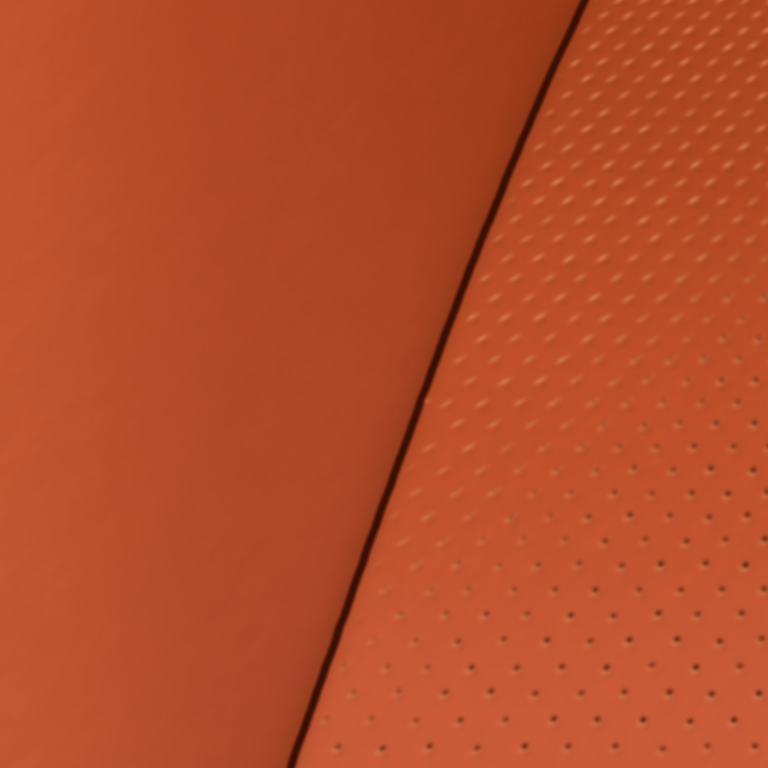
Give the GLSL for this texture, as a WebGL 1 fragment shader.

```glsl
precision highp float;

uniform vec2 u_resolution;

// Smooth panel
const vec3 SMOOTH_LIT = vec3(0.765, 0.335, 0.190);
const vec3 SMOOTH_MID = vec3(0.690, 0.280, 0.160);
const vec3 SMOOTH_DIM = vec3(0.625, 0.240, 0.115);
// Perforated panel
const vec3 PERF_TOP = vec3(0.675, 0.270, 0.125);
const vec3 PERF_MID = vec3(0.750, 0.310, 0.165);
const vec3 PERF_LOW = vec3(0.790, 0.355, 0.220);
const vec3 RIM_COLOR = vec3(0.880, 0.530, 0.330);
const vec3 HOLE_COLOR = vec3(0.330, 0.110, 0.040);
// Seam
const vec3 SEAM_COLOR = vec3(0.200, 0.040, 0.005);
const vec3 SHADE_COLOR = vec3(0.480, 0.185, 0.060);
const float SEAM_HALF_WIDTH = 0.0045;
// Perforation grid
const float ROW_PITCH = 0.0365;
const float COLUMN_PITCH = 0.061;
const float TAPER = 0.46;
const float VANISH_X = 1.10;
const vec2 GRID_OFFSET = vec2(0.44, -0.217);
const float GRAIN_AMOUNT = 0.018;

float hash(vec2 p) {
  return fract(sin(dot(p, vec2(127.1, 311.7))) * 43758.5453);
}

float noise(vec2 p) {
  vec2 i = floor(p);
  vec2 f = fract(p);
  f = f * f * (3.0 - 2.0 * f);
  return mix(mix(hash(i), hash(i + vec2(1.0, 0.0)), f.x),
             mix(hash(i + vec2(0.0, 1.0)), hash(i + 1.0), f.x), f.y);
}

float leatherGrain(vec2 p) {
  vec2 q = vec2(p.x + p.y, p.y - p.x);
  return 0.5 * noise(q * vec2(18.0, 40.0))
       + 0.3 * noise(q * vec2(55.0, 110.0))
       + 0.2 * noise(q * 190.0) - 0.5;
}

float seamX(float y) {
  return 0.378 + 0.352 * y + 0.032 * y * y * y * y;
}

float blob(vec2 p, vec2 radius) {
  vec2 q = p / radius;
  return exp(-dot(q, q));
}

vec3 smoothPanel(vec2 p) {
  vec3 c = mix(SMOOTH_LIT, SMOOTH_MID, smoothstep(-0.05, 0.34, p.x));
  float dim = smoothstep(0.25, 0.75, p.x) * smoothstep(0.2, 1.0, p.y);
  c = mix(c, SMOOTH_DIM, dim);
  return c + vec3(0.0, 0.012, 0.028) * (0.45 - p.y);
}

vec3 perforatedPanel(vec2 p, float seamDist) {
  vec3 c = mix(PERF_LOW, PERF_MID, smoothstep(0.0, 0.5, p.y));
  c = mix(c, PERF_TOP, smoothstep(0.45, 1.0, p.y + 0.25 * (p.x - 0.75)));

  // Staggered grid shrinking toward a distant vanishing point
  float scale = 1.0 - TAPER * p.y;
  float v = -log(scale) / (ROW_PITCH * TAPER) + GRID_OFFSET.y;
  float row = floor(v);
  float u = (p.x - VANISH_X) / (COLUMN_PITCH * scale) + GRID_OFFSET.x;
  u += 0.5 * mod(row, 2.0);
  vec2 cell = vec2(floor(u), row);
  vec2 jitter = vec2(hash(cell), hash(cell + 17.3)) - 0.5;
  vec2 q = (fract(vec2(u, v)) - 0.5 + 0.12 * jitter)
         * vec2(COLUMN_PITCH, ROW_PITCH) * scale;

  // Raised pale marks above, open holes with lit lower rims below
  vec2 slanted = vec2(0.83 * q.x + 0.56 * q.y, 0.83 * q.y - 0.56 * q.x);
  float openness = smoothstep(0.15, 0.75, p.x - 1.1 * p.y + 0.1);
  float strength = mix(0.5, 0.8, hash(cell + 5.1))
                 * smoothstep(0.008, 0.025, seamDist);
  float mark = blob(slanted, vec2(0.0068, 0.0037) * mix(0.85, 1.15, scale));
  float rim = blob(q + vec2(0.001, 0.003), vec2(0.0065, 0.0052));
  float hole = blob(q - vec2(0.0005, 0.001), vec2(0.0048, 0.0044));
  float shadow = blob(q - vec2(0.005, -0.006), vec2(0.007));
  c *= 1.0 - 0.07 * shadow * strength;
  c = mix(c, RIM_COLOR, mix(mark, 0.85 * rim, openness) * strength);
  float depth = mix(0.08, 1.0, openness) * strength;
  return mix(c, HOLE_COLOR, hole * depth);
}

void main() {
  vec2 p = gl_FragCoord.xy / u_resolution;
  float d = (p.x - seamX(p.y)) * 0.93;
  float edge = 1.0 / min(u_resolution.x, u_resolution.y);

  float side = smoothstep(-edge, edge, d);
  vec3 color = mix(smoothPanel(p), perforatedPanel(p, d), side);
  color *= 1.0 + GRAIN_AMOUNT * 2.0 * leatherGrain(p);

  // Rolled edge shading and the dark fold
  float rolled = exp(-max(-d, 0.0) / 0.022) * (1.0 - side);
  float lip = exp(-max(d, 0.0) / 0.008) * side;
  color = mix(color, SHADE_COLOR, 0.62 * rolled + 0.65 * lip);
  float wobble = 0.0012 * (noise(vec2(p.y * 60.0, 3.0)) - 0.5);
  float fold = 1.0 - smoothstep(SEAM_HALF_WIDTH * 0.3,
                                SEAM_HALF_WIDTH * 1.9, abs(d + wobble));
  color = mix(color, SEAM_COLOR, 0.92 * fold);

  // Small pale nick on the fold
  color = mix(color, RIM_COLOR, 0.4 * blob(p - vec2(0.556, 0.478), vec2(0.004)));

  gl_FragColor = vec4(color, 1.0);
}
```
